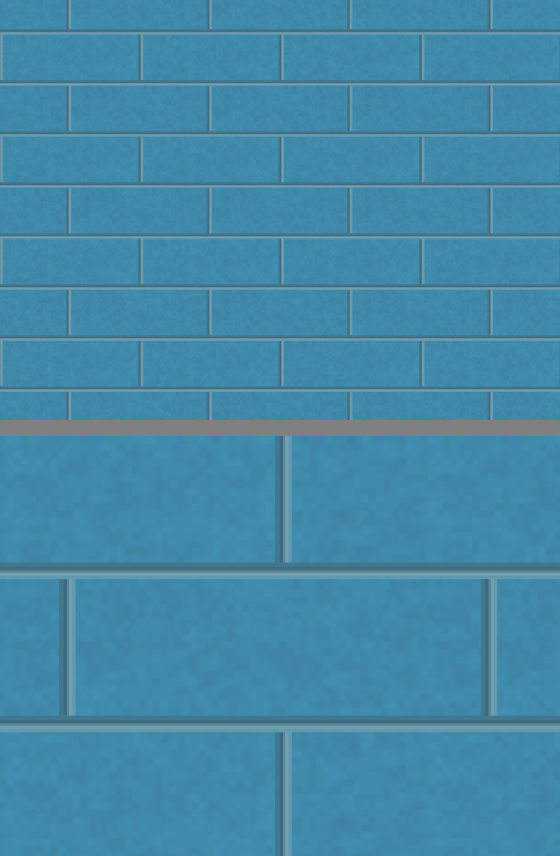
Top: the whole. Bottom: its middle third, enlarged.
Reproduce this pattern procedurally as a Shadertoy shader.

```glsl
// Blue running-bond brick wall with bevelled joints and a faint blocky mottle.
// Rows and bricks come from floor and fract; each joint is a signed distance
// run through a dark-to-light band, and grain comes from hashed value noise.

float hash(vec2 p) {
    return fract(sin(dot(p, vec2(127.1, 311.7))) * 43758.5453);
}

// Value noise; a larger hardness squares off the cells.
float cellNoise(vec2 p, float hardness) {
    vec2 cell = floor(p);
    vec2 f = smoothstep(vec2(0.5 * hardness), vec2(1.0 - 0.5 * hardness), fract(p));
    float low = mix(hash(cell), hash(cell + vec2(1.0, 0.0)), f.x);
    float high = mix(hash(cell + vec2(0.0, 1.0)), hash(cell + vec2(1.0, 1.0)), f.x);
    return mix(low, high, f.y);
}

// Soft step across one output pixel.
float edge(float at, float d, float pixel) {
    return smoothstep(at - 0.5 * pixel, at + 0.5 * pixel, d);
}

// Bevel profile across a joint: shade, groove, mortar, highlight, soft rim.
vec3 addJoint(vec3 face, float d, float pixel) {
    vec3 color = mix(face, vec3(0.26, 0.47, 0.56), edge(-0.0066, d, pixel));
    color = mix(color, vec3(0.24, 0.42, 0.49), edge(-0.0030, d, pixel));
    color = mix(color, vec3(0.35, 0.53, 0.60), edge(-0.0004, d, pixel));
    color = mix(color, vec3(0.45, 0.62, 0.69), edge(0.0014, d, pixel));
    color = mix(color, vec3(0.38, 0.60, 0.69), edge(0.0040, d, pixel));
    return mix(color, face, edge(0.0066, d, pixel));
}

// Fine flecks over broader, softer patches.
vec3 brickFace(vec2 p) {
    float fleck = cellNoise(p * 170.0, 0.6);
    float blotch = cellNoise(p * 75.0 + 31.0, 0.4);
    float patchTone = cellNoise(p * 14.0 + 67.0, 0.0);
    float tone = 0.4 * fleck + 0.35 * blotch + 0.25 * patchTone - 0.5;
    return vec3(0.25, 0.54, 0.67) + tone * vec3(0.015, 0.065, 0.085);
}

void mainImage(out vec4 fragColor, in vec2 fragCoord) {
    float pixel = 1.0 / iResolution.y;
    vec2 p = fragCoord * pixel;
    p.y = 1.0 - p.y;

    // Brick grid, with every other row shifted by nearly half a brick
    vec2 brickSize = vec2(0.3347, 0.1215);
    vec2 grid = (p - vec2(0.0, 0.0759)) / brickSize;
    float shifted = mod(floor(grid.y), 2.0);
    grid.x -= 0.4875 * shifted;

    // Signed distance to the nearest joint on each axis
    vec2 d = (grid - floor(grid + 0.5)) * brickSize;

    // Grain repeats with the bricks and differs between the two row types
    vec3 color = brickFace(fract(grid) * brickSize + shifted * vec2(3.7, 5.3));
    color = addJoint(color, d.x, pixel);
    color = addJoint(color, d.y, pixel);
    fragColor = vec4(color, 1.0);
}
```
